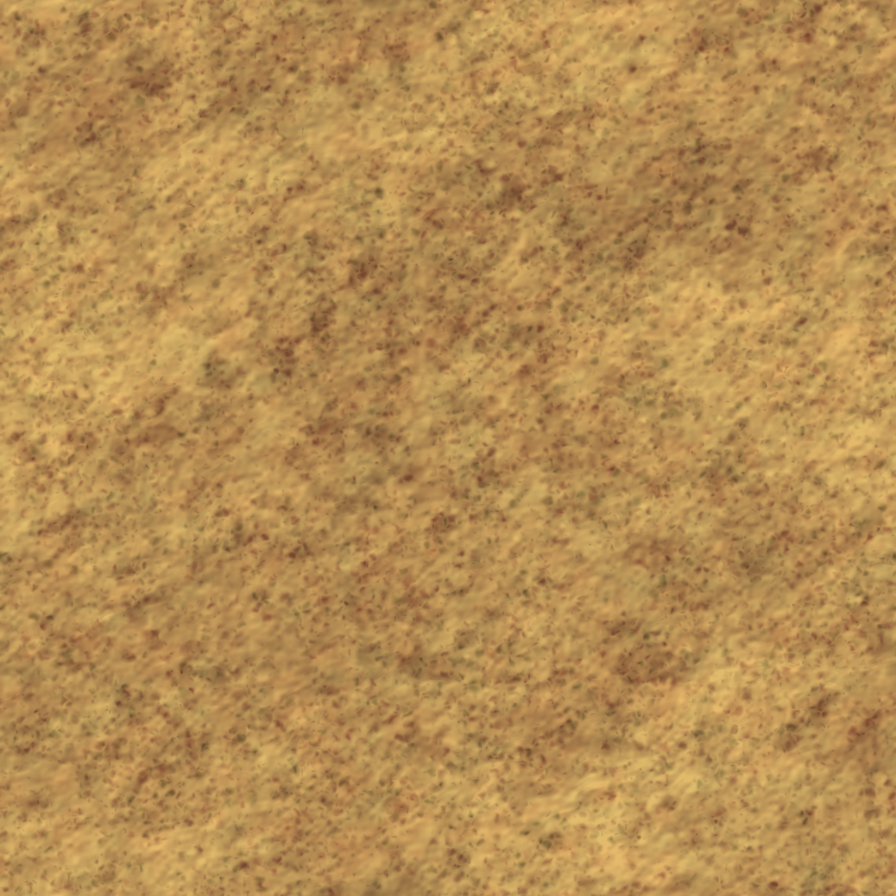
This texture is drawn by a Shadertoy shader. Its source:

```glsl
float hash(vec2 p) {
    return fract(sin(dot(p, vec2(127.1, 311.7))) * 43758.5453);
}

// Random value of a lattice corner; the leaning grid wraps at the canvas edges
float corner(vec2 id, vec2 cells, float lean) {
    float turn = floor(id.x / cells.x);
    id = mod(id + vec2(0.0, turn * lean), cells);
    return hash(id + cells.yx * 0.37);
}

// Value noise whose rows rise by lean cells across the canvas
float noise(vec2 uv, vec2 cells, float lean) {
    vec2 p = uv * cells - vec2(0.0, uv.x * lean);
    vec2 id = floor(p);
    vec2 f = p - id;
    f = f * f * (3.0 - 2.0 * f);
    float low = mix(corner(id, cells, lean), corner(id + vec2(1, 0), cells, lean), f.x);
    float high = mix(corner(id + vec2(0, 1), cells, lean), corner(id + vec2(1, 1), cells, lean), f.x);
    return mix(low, high, f.y);
}

float fbm(vec2 uv, vec2 cells, float lean, int octaves) {
    float sum = 0.0, total = 0.0, amp = 1.0;
    for (int i = 0; i < octaves; i++) {
        sum += amp * noise(uv, cells, lean);
        total += amp;
        amp *= 0.74;
        cells *= 2.0;
        lean *= 2.0;
    }
    return sum / total;
}

// Soft scattered dots: x is coverage, y is a random tint
vec2 specks(vec2 uv, float cells, float density) {
    vec2 p = uv * cells;
    vec2 home = floor(p);
    vec2 result = vec2(0.0, 0.5);
    for (int y = -1; y <= 1; y++)
    for (int x = -1; x <= 1; x++) {
        vec2 cell = home + vec2(x, y);
        vec2 id = mod(cell, cells) + cells * 0.13;
        vec2 center = cell + vec2(hash(id + 3.1), hash(id + 7.7));
        float radius = mix(0.35, 0.7, hash(id + 11.3));
        float cover = 1.0 - smoothstep(0.0, radius, length(p - center));
        cover *= smoothstep(-0.1, 0.1, density - hash(id + 17.9)) * mix(0.35, 1.0, hash(id + 23.5));
        if (cover > result.x) result = vec2(cover, hash(id + 29.1));
    }
    return result;
}

void mainImage(out vec4 fragColor, in vec2 fragCoord) {
    vec2 uv = fragCoord / iResolution.xy;

    // Cloudy patches, bent so that no straight streaks remain
    vec2 bend = vec2(fbm(uv, vec2(7, 8), 1.0, 4), fbm(uv, vec2(8, 9), 2.0, 4)) - 0.5;
    vec2 bent = uv + 0.12 * bend;
    float patches = fbm(bent, vec2(5, 7), 2.0, 6);
    float tone = 0.66 + 1.4 * (patches - 0.5);

    // Mottling and fine grain lit from the upper left
    float mottle = fbm(uv + 0.03 * bend, vec2(41, 47), 9.0, 2);
    float grain = fbm(uv, vec2(71, 83), 14.0, 2);
    float lit = fbm(uv + vec2(-0.003, 0.004), vec2(71, 83), 14.0, 2);
    tone += 0.55 * (grain - 0.5) + 0.4 * (grain - lit);
    tone -= 0.3 * smoothstep(0.48, 0.75, mottle);

    // A few short soft creases
    float fold = abs(fbm(bent, vec2(5, 11), 4.0, 3) - 0.5);
    float gate = smoothstep(0.62, 0.85, noise(uv, vec2(11, 13), 5.0));
    tone -= 0.16 * gate * (1.0 - smoothstep(0.0, 0.05, fold));

    // Crumbly specks, denser in clusters and on the mottling
    vec2 jitter = vec2(noise(uv, vec2(150, 157), 31.0), noise(uv, vec2(143, 161), 37.0)) - 0.5;
    vec2 crumbly = uv + 0.005 * jitter;
    float density = clamp(0.5 + 1.6 * (fbm(uv, vec2(17, 19), 5.0, 3) - 0.5) + 0.8 * (mottle - 0.5), 0.05, 0.9);
    vec2 coarse = specks(crumbly, 82.0, density);
    vec2 fine = specks(crumbly, 127.0, density);
    tone -= 0.55 * coarse.x + 0.38 * fine.x;

    // Ochre ramp with rusty and olive drift
    vec3 color = mix(vec3(0.58, 0.42, 0.255), vec3(0.86, 0.70, 0.405), clamp(tone, -0.45, 1.1));
    float drift = fbm(uv, vec2(31, 37), 11.0, 3) - 0.5;
    color += drift * vec3(0.06, -0.035, -0.02);
    color += coarse.x * mix(vec3(-0.04, 0.015, -0.015), vec3(0.025, -0.02, 0.0), smoothstep(0.2, 0.6, coarse.y));
    fragColor = vec4(color, 1.0);
}
```
